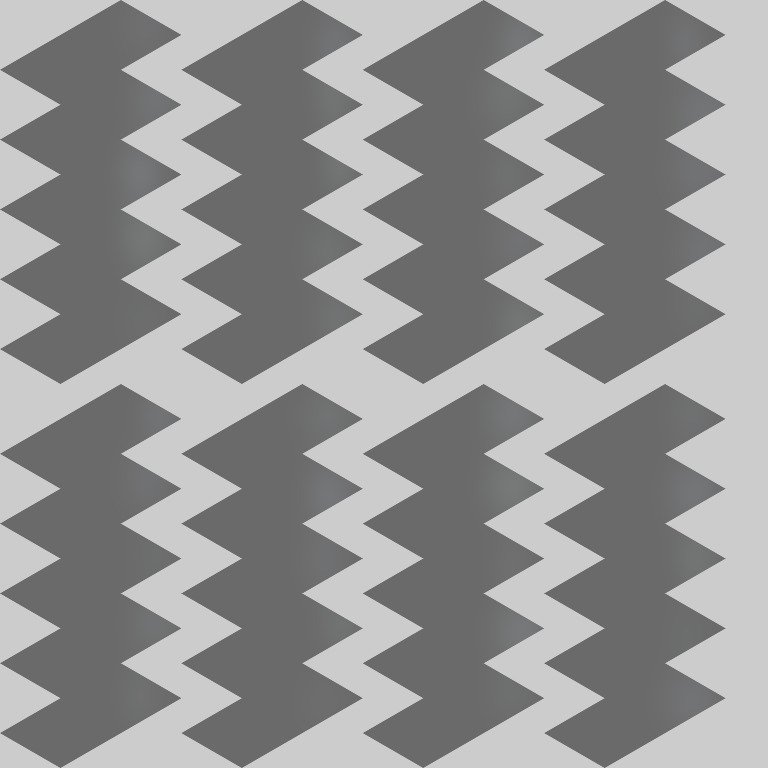
This pattern is drawn by a WebGL 2 fragment shader. Its source:

```glsl
#version 300 es
precision highp float;

uniform vec2 u_resolution;
out vec4 fragColor;

// Lengths are in tooth heights; eleven teeth span the canvas.
const float TEETH_ACROSS_CANVAS = 11.0;
const float COS30 = 0.866025;
const float TOOTH_DEPTH = COS30;
const vec2 CELL_SIZE = vec2(3.0 * TOOTH_DEPTH, 5.5);
const float COLUMNS = 4.0;
const int TEETH = 5;

const vec3 PAPER = vec3(0.80);
const vec3 DARK_GREY = vec3(0.414);
const vec3 COOL_SHEEN = vec3(0.475, 0.480, 0.495);
const vec3 GREEN_SHEEN = vec3(0.480, 0.490, 0.488);

float hash(vec2 p) {
    return fract(sin(dot(p, vec2(127.1, 311.7))) * 43758.5453);
}

// Horizontal offset of the zigzag at height y, from 0 to depth.
float zigzag(float y, float depth) {
    return depth * (1.0 - abs(2.0 * fract(y) - 1.0));
}

// Signed distance to a toothed column with slanted ends; p.y runs downward.
float toothedColumn(vec2 p, float depth, float height) {
    float left = zigzag(p.y, depth);
    float sides = max(left - p.x, p.x - left - 2.0 * depth) * 0.5;
    float slant = 0.5 * p.x / depth;
    float top = 1.0 - slant - p.y;
    float bottom = p.y + slant - height - 0.5;
    return max(sides, max(top, bottom) * COS30);
}

float softSpot(vec2 p, vec2 center, vec2 radius) {
    vec2 d = (p - center) / radius;
    return exp(-dot(d, d));
}

// Uneven cloudy sheen along the right-hand teeth of one cell.
float toothSheen(vec2 p, vec2 cell) {
    float clear = 1.0;
    float cellStrength = mix(0.55, 1.0, hash(cell + 4.7));
    for (int i = 0; i < TEETH; i++) {
        float tooth = float(i);
        vec2 seed = cell * 7.3 + vec2(tooth, 2.0 * tooth + 1.0);
        vec2 jitter = vec2(hash(seed), hash(seed + 19.1)) - 0.5;
        vec2 center = vec2(2.15, tooth + 0.5) + jitter * vec2(0.3, 0.35);
        vec2 radius = vec2(0.28 + 0.15 * hash(seed + 3.3), 0.48);
        float strength = cellStrength * mix(0.2, 0.95, hash(seed + 8.9));
        clear *= 1.0 - strength * softSpot(p, center, radius);
    }
    return 1.0 - clear;
}

void main() {
    vec2 uv = gl_FragCoord.xy / u_resolution;
    vec2 p = vec2(uv.x, 1.0 - uv.y) * TEETH_ACROSS_CANVAS;
    vec2 cell = floor(p / CELL_SIZE);
    vec2 local = p - cell * CELL_SIZE;

    // Column silhouette, leaving the strip past the last column empty
    float halfPixel = 0.5 * TEETH_ACROSS_CANVAS / min(u_resolution.x, u_resolution.y);
    float dist = toothedColumn(local, TOOTH_DEPTH, CELL_SIZE.y);
    float ink = 1.0 - smoothstep(-halfPixel, halfPixel, dist);
    ink *= 1.0 - step(COLUMNS, cell.x);

    // Grey fill with faint tinted sheen
    vec3 sheenColor = mix(COOL_SHEEN, GREEN_SHEEN, hash(cell + floor(local.y) * 0.37));
    vec3 fill = mix(DARK_GREY, sheenColor, toothSheen(local, cell));

    fragColor = vec4(mix(PAPER, fill, ink), 1.0);
}
```
